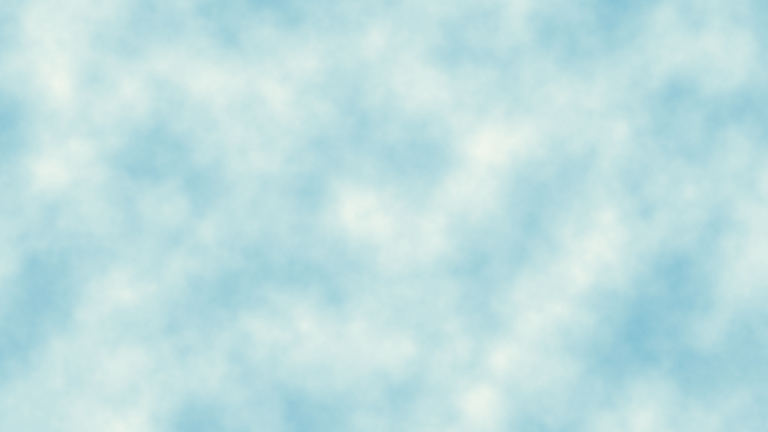
A WebGL 1 fragment shader for this texture:

```glsl
precision highp float;

uniform vec2 u_resolution;

#define CELLS_PER_HEIGHT 6.2
#define OCTAVES 6
#define GAIN 0.5
#define CONTRAST 1.32
#define BALANCE 0.5
#define DEEP_BLUE vec3(0.53, 0.765, 0.83)
#define SOFT_BLUE vec3(0.735, 0.87, 0.88)
#define PALE_CREAM vec3(0.93, 0.96, 0.925)

float hash(vec2 cell) {
  vec3 p = fract(vec3(cell.xyx) * 0.1031);
  p += dot(p, p.yzx + 33.33);
  return fract((p.x + p.y) * p.z);
}

// Smoothly blended random values on a square lattice
float valueNoise(vec2 p) {
  vec2 cell = floor(p);
  vec2 f = fract(p);
  vec2 blend = f * f * (3.0 - 2.0 * f);
  float bottom = mix(hash(cell), hash(cell + vec2(1.0, 0.0)), blend.x);
  float top = mix(hash(cell + vec2(0.0, 1.0)), hash(cell + vec2(1.0)), blend.x);
  return mix(bottom, top, blend.y);
}

// Octaves are turned against each other to hide the lattice
float cloudDensity(vec2 p) {
  mat2 turnAndDouble = mat2(1.6, 1.2, -1.2, 1.6);
  float sum = 0.0;
  float total = 0.0;
  float amplitude = 1.0;
  for (int i = 0; i < OCTAVES; i++) {
    sum += amplitude * valueNoise(p);
    total += amplitude;
    amplitude *= GAIN;
    p = turnAndDouble * p + vec2(17.3, 9.1);
  }
  return sum / total;
}

// Three-stop ramp from open sky to thick cloud
vec3 skyColor(float density) {
  vec3 lower = mix(DEEP_BLUE, SOFT_BLUE, clamp(density * 2.0, 0.0, 1.0));
  return mix(lower, PALE_CREAM, clamp(density * 2.0 - 1.0, 0.0, 1.0));
}

void main() {
  vec2 uv = gl_FragCoord.xy / u_resolution.y;
  vec2 p = mat2(0.8, 0.6, -0.6, 0.8) * uv * CELLS_PER_HEIGHT + vec2(41.7, 23.4);
  float density = BALANCE + CONTRAST * (cloudDensity(p) - 0.5);
  gl_FragColor = vec4(skyColor(density), 1.0);
}
```
